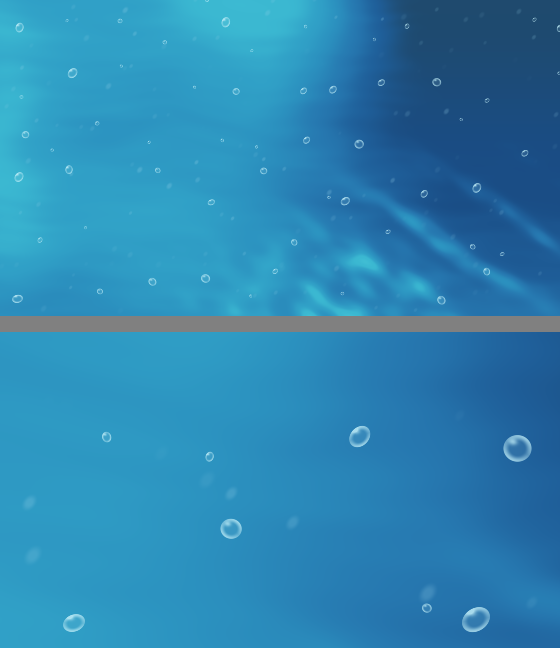
Top, the full canvas; bottom, a detail of the centre.
Give the GLSL for this background, as a Shadertoy shader.

```glsl
// Deep blue water with slanted light shafts, rising bubbles and blurred specks
vec2 hash2(vec2 p) {
    vec3 q = fract(p.xyx * vec3(0.1031, 0.103, 0.0973));
    q += dot(q, q.yzx + 33.33);
    return fract((q.xx + q.yz) * q.zy);
}

float gradientNoise(vec2 p) {
    vec2 i = floor(p), f = fract(p);
    vec2 u = f * f * f * (f * (f * 6.0 - 15.0) + 10.0);
    vec2 o = vec2(0, 1);
    i += 50.0;
    float a = dot(hash2(i) * 2.0 - 1.0, f);
    float b = dot(hash2(i + o.yx) * 2.0 - 1.0, f - o.yx);
    float c = dot(hash2(i + o.xy) * 2.0 - 1.0, f - o.xy);
    float d = dot(hash2(i + 1.0) * 2.0 - 1.0, f - 1.0);
    return mix(mix(a, b, u.x), mix(c, d, u.x), u.y);
}

float glow(vec2 p, vec2 center, vec2 size) {
    vec2 q = (p - center) / size;
    return exp(-dot(q, q));
}

mat2 rotation(float a) {
    return mat2(cos(a), -sin(a), sin(a), cos(a));
}

// Brightness of the water, 0 = deep shade, 1 = full light
float waterLight(vec2 p) {
    vec2 w = p + 0.06 * vec2(gradientNoise(p * 3.0), gradientNoise(p * 3.0 + 9.0));
    float shade = smoothstep(mix(0.45, 0.9, w.y), mix(1.75, 1.3, w.y), w.x);
    float light = 0.7 - 0.68 * shade * smoothstep(-0.5, 0.6, w.y);
    light += 0.35 * glow(w, vec2(0.8, 1.0), vec2(0.36, 0.24));
    light += 0.3 * glow(w, vec2(0.0, 0.5), vec2(0.17, 0.4));
    light += 0.14 * glow(w, vec2(0.08, 0.95), vec2(0.35, 0.2));
    light += 0.15 * glow(w, vec2(0.48, 0.28), vec2(0.33, 0.2));
    light -= 0.12 * glow(w, vec2(0.1, 0.0), vec2(0.4, 0.12));

    // Soft horizontal ripples
    light += 0.1 * gradientNoise(w * vec2(2.0, 7.0));
    light += 0.06 * gradientNoise(vec2(w.x * 5.0 + w.y * 4.0, w.y * 24.0));

    // Shafts falling to the lower right, broken into caustic flecks
    vec2 s = vec2(dot(p, vec2(0.83, -0.56)), dot(p, vec2(0.56, 0.83)));
    float wave = cos(6.283 * (s.y - 0.98) / 0.19 + 2.0 * gradientNoise(s * vec2(2.5, 5.0)));
    float shaft = pow(0.5 + 0.5 * wave, 4.0);
    float fleck = 0.5 + 0.9 * gradientNoise(s * vec2(9.0, 17.0));
    light += 0.75 * shaft * fleck * glow(p, vec2(1.42, 0.22), vec2(0.36, 0.22));
    light += 0.75 * fleck * fleck * glow(p, vec2(1.02, 0.05), vec2(0.32, 0.16));
    return light;
}

vec3 waterColor(float light, float height) {
    vec3 c = mix(vec3(0.1, 0.3, 0.52), vec3(0.12, 0.29, 0.43), smoothstep(0.45, 1.0, height));
    c = mix(c, vec3(0.12, 0.37, 0.6), smoothstep(0.05, 0.3, light));
    c = mix(c, vec3(0.15, 0.47, 0.69), smoothstep(0.25, 0.5, light));
    c = mix(c, vec3(0.17, 0.57, 0.75), smoothstep(0.45, 0.7, light));
    c = mix(c, vec3(0.19, 0.63, 0.78), smoothstep(0.65, 0.85, light));
    c = mix(c, vec3(0.23, 0.72, 0.82), smoothstep(0.82, 1.02, light));
    return mix(c, vec3(0.32, 0.82, 0.86), smoothstep(1.02, 1.4, light));
}

// Finds the scattered point of the local cell; returns the offset to it
vec2 scatter(vec2 p, float cell, float seed, out vec2 id) {
    p /= cell;
    p.x += 7.0 * hash2(vec2(floor(p.y) + seed, seed)).x;
    id = floor(p) + seed;
    return (fract(p) - mix(vec2(0.13), vec2(0.87), hash2(id))) * cell;
}

// Opacity of the out-of-focus specks
float specks(vec2 p, float cell, float seed) {
    vec2 id;
    vec2 d = rotation(0.9) * scatter(p, cell, seed, id);
    vec2 h = hash2(id + 71.0);
    float r = mix(0.006, 0.011, h.x);
    float l = length(d / vec2(1.25, 0.85)) / r;
    return (1.0 - smoothstep(0.3, 1.15, l)) * step(0.4, h.y) * mix(0.07, 0.25, fract(h.y * 17.0));
}

// Opacity of the clear bubbles: thin body, bright rim and a glint
float bubbles(vec2 p, float cell, float seed) {
    vec2 id;
    vec2 d = scatter(p, cell, seed, id);
    vec2 h = hash2(id + 37.0);
    float r = mix(0.005, 0.0175, h.x * h.x);
    vec2 q = rotation(h.y * 3.14) * d / (r * vec2(1.0, mix(0.72, 0.95, h.y)));
    float l = length(q), pixel = 1.0 / (r * iResolution.y);
    float body = 1.0 - smoothstep(1.0 - 0.6 * pixel, 1.0 + 0.6 * pixel, l);
    float side = abs(dot(q, vec2(0.5, 0.86))) / max(l, 0.01);
    float rim = smoothstep(0.5, 0.95, l) * mix(0.3, 0.65, side);
    float glint = 0.6 * glow(d / r, vec2(-0.3, 0.45), vec2(0.3, 0.22));
    return body * min(0.1 + rim + glint, 0.85) * step(0.06, h.y);
}

void mainImage(out vec4 fragColor, in vec2 fragCoord) {
    vec2 p = fragCoord / iResolution.y;
    vec3 color = waterColor(waterLight(p), p.y);

    float haze = 0.0;
    for (float i = 0.0; i < 2.0; i++)
        haze += specks(p + i * 0.037, 0.115 + 0.03 * i, 11.0 + 23.0 * i);
    haze *= smoothstep(-0.3, 0.15, gradientNoise(p * 3.5 + 4.0));
    color = mix(color, vec3(0.6, 0.83, 0.92), haze);

    color = mix(color, vec3(0.75, 0.93, 0.97), bubbles(p, 0.163, 5.0));
    fragColor = vec4(color, 1.0);
}
```
